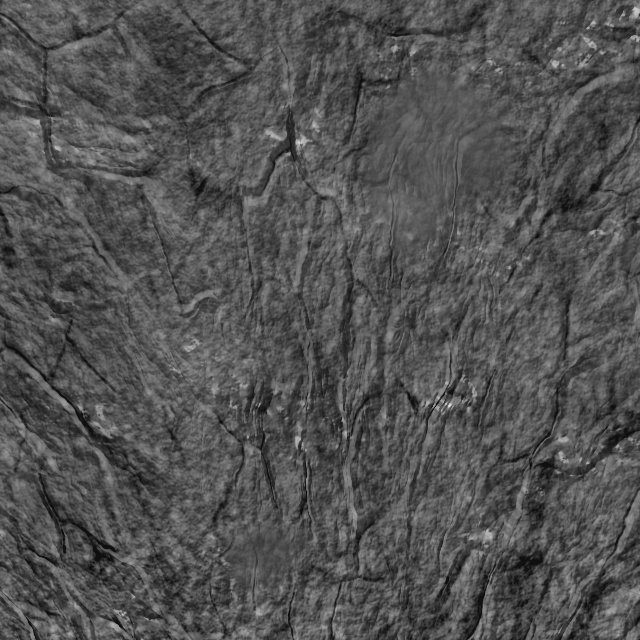
This texture is drawn by a Shadertoy shader. Its source:

```glsl
#define BASE_TONE 0.373
#define RELIEF 0.145
#define BLOCKS vec2(8.6, 7.2)
#define STRANDS vec2(14.0, 5.8)
#define GRAIN_FREQ 58.0
#define GRAIN_HEIGHT 0.009
#define GRIT 0.25
#define CRACK_DARK 0.13
#define FISSURE_DARK 0.13
#define PALE_GAIN 0.25
#define LIGHT_STEP 0.0018

const mat2 TURN = mat2(0.8, 0.6, -0.6, 0.8);

vec2 hash2(vec2 c) {
    vec3 v = fract(c.xyx * vec3(0.1031, 0.1030, 0.0973));
    v += dot(v, v.yzx + 33.33);
    return fract((v.xx + v.yz) * v.zy);
}

float corner(vec2 cell, vec2 f, vec2 o) {
    return dot(hash2(cell + o) * 2.0 - 1.0, f - o);
}

float gradNoise(vec2 p) {
    vec2 i = floor(p), f = p - i;
    vec2 w = f * f * f * (f * (f * 6.0 - 15.0) + 10.0);
    return mix(mix(corner(i, f, vec2(0, 0)), corner(i, f, vec2(1, 0)), w.x),
               mix(corner(i, f, vec2(0, 1)), corner(i, f, vec2(1, 1)), w.x), w.y);
}

vec2 warp(vec2 p) {
    return vec2(gradNoise(p), gradNoise(p + 37.4));
}

// Tilted facets: x = height, y = distance to the neighbouring facet
vec2 facets(vec2 q) {
    vec2 cell = floor(q), f = q - cell, nearId, nearOffset;
    float d1 = 9.0, d2 = 9.0;
    for (int y = -1; y <= 1; y++)
    for (int x = -1; x <= 1; x++) {
        vec2 o = vec2(x, y);
        vec2 r = o + 0.1 + 0.8 * hash2(cell + o) - f;
        float d = length(r);
        if (d < d1) {
            d2 = d1;
            d1 = d;
            nearId = cell + o;
            nearOffset = r;
        } else {
            d2 = min(d2, d);
        }
    }
    float gap = d2 - d1;
    vec2 tilt = hash2(nearId + 71.0) - 0.5;
    return vec2(dot(tilt, nearOffset) * smoothstep(0.0, 0.25, gap), gap);
}

// Creased rock: x = height, y = crack, z = cavity
vec3 rock(vec2 q) {
    q += 0.35 * warp(q * 1.2);
    vec2 facet = facets(q);
    float broken = smoothstep(-0.1, 0.2, gradNoise(q * 1.1 + 11.0));
    float crack = broken * (1.0 - smoothstep(0.01, 0.08, facet.y));
    float height = 0.9 * facet.x - 0.05 * crack;
    float cavity = 0.0, amp = 0.34;
    vec2 s = q * 1.5;
    for (int i = 0; i < 3; i++) {
        float bulge = abs(gradNoise(s));
        height += amp * bulge;
        cavity += amp * (1.0 - smoothstep(0.0, 0.12, bulge));
        s = TURN * s * 2.0 + 5.3;
        amp *= 0.5;
    }
    return vec3(height * 0.125, crack, cavity);
}

// Lines lean toward a point below the canvas
vec2 fan(vec2 p) {
    return vec2(1.25 * (p.x - 0.55) / (p.y + 0.75), p.y);
}

vec3 surface(vec2 p, float strandMask, float rough) {
    vec2 jag = p + 0.012 * warp(p * 13.0) + 0.004 * warp(p * 41.0) + 0.0022 * warp(p * 93.0);
    vec3 s = mix(rock(fan(jag) * BLOCKS), rock(fan(jag) * STRANDS + 40.0), strandMask);
    vec2 g = p * GRAIN_FREQ;
    float amp = GRAIN_HEIGHT * rough;
    for (int i = 0; i < 3; i++) {
        s.x += amp * gradNoise(g);
        g = TURN * g * 1.9 + 9.1;
        amp *= 0.55;
    }
    return s;
}

// Fine dark creases, centred near zero
float grit(vec2 p) {
    vec2 g = (p + 0.008 * warp(p * 24.0)) * vec2(42.0, 34.0);
    float sum = -0.4, amp = 1.0;
    for (int i = 0; i < 3; i++) {
        sum += amp * abs(gradNoise(g));
        g = TURN * g * 1.95 + 3.7;
        amp *= 0.72;
    }
    return sum;
}

void mainImage(out vec4 fragColor, in vec2 fragCoord) {
    vec2 p = fragCoord / iResolution.y;
    vec2 bent = p + 0.14 * warp(p * 4.0);

    // Regions: central strands, worn patches, scrubby foot
    float strandMask = 1.0 - smoothstep(0.65, 1.1, length((bent - vec2(0.52, 0.53)) / vec2(0.36, 0.46)));
    float worn = smoothstep(0.2, 0.36, gradNoise(bent * vec2(4.4, 3.4) + 23.7));
    float foot = 1.0 - smoothstep(0.05, 0.3, bent.y);
    float rough = (1.0 + 0.4 * foot) * (1.0 - 0.55 * worn);

    // Soft relief; the light swings slightly across
    vec2 lightDir = normalize(vec2(mix(0.35, -0.65, smoothstep(0.1, 0.5, p.x)), 0.7));
    vec3 here = surface(p, strandMask, rough);
    vec3 toward = surface(p + lightDir * LIGHT_STEP, strandMask, rough);
    float slope = (here.x - toward.x) / LIGHT_STEP;
    float lit = slope * inversesqrt(2.5 + slope * slope);
    float tone = BASE_TONE + RELIEF * lit * (1.0 - 0.45 * worn);

    // Stains and grit
    tone += 0.11 * gradNoise(p * 5.0 + 8.0) + 0.07 * gradNoise(p * 17.0);
    tone += GRIT * grit(p) * rough - 0.04 * worn;

    // Cracks, hollows and broken fissures
    vec2 f = fan(bent) * vec2(7.0, 2.8) + 0.18 * warp(p * 22.0) + 0.05 * warp(p * 70.0);
    float width = 0.035 + 0.07 * gradNoise(p * 9.0);
    float gate = smoothstep(-0.12, 0.12, gradNoise(p * 8.0 + 61.0));
    float fissure = gate * (1.0 - smoothstep(0.0, max(width, 0.008) + 0.015, abs(gradNoise(f + 20.0))));
    float bare = 1.0 - 0.7 * worn;
    tone -= bare * (CRACK_DARK * here.y + 0.1 * here.z + FISSURE_DARK * fissure);

    // Pale flecks on lit ledges
    float cluster = smoothstep(0.05, 0.33, gradNoise(bent * 7.0 + 51.0));
    float fleck = smoothstep(0.02, 0.3, gradNoise(TURN * p * vec2(40.0, 85.0)));
    tone += PALE_GAIN * cluster * fleck * smoothstep(-0.3, 0.5, lit) * bare;

    fragColor = vec4(vec3(clamp(tone, 0.06, 0.85)), 1.0);
}
```
